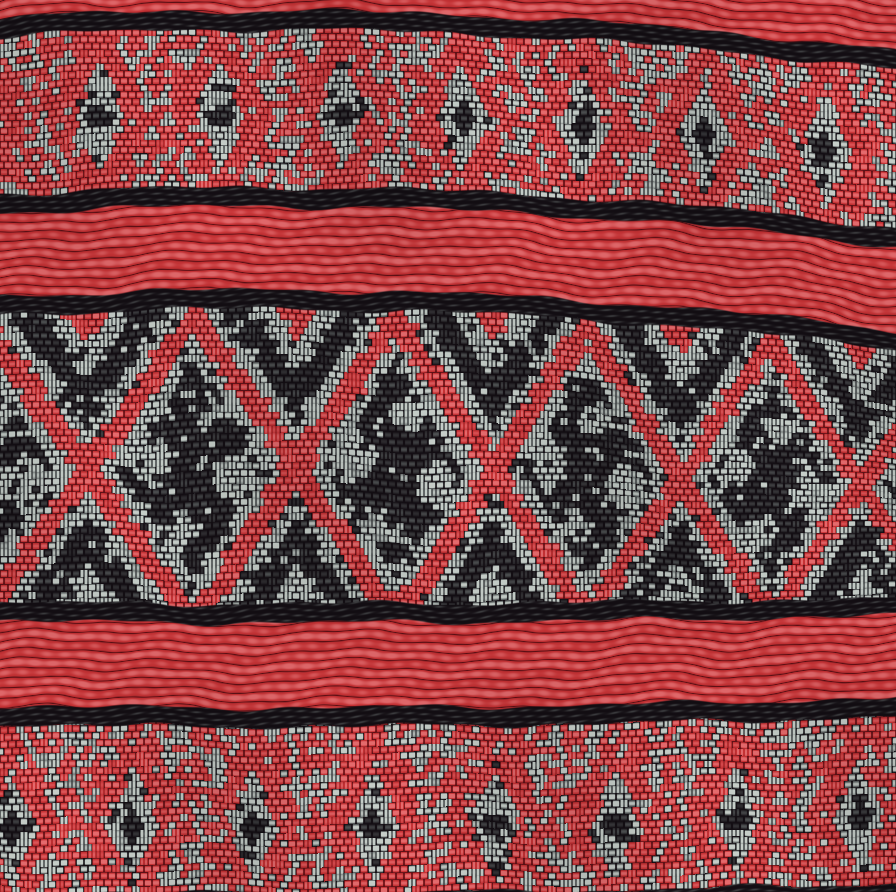
Give the GLSL for this texture, as a Shadertoy shader.

```glsl
// Handwoven cloth: red ribbed stripes, dark cords, rows of small lozenges and a wide diamond lattice.
#define WARP 112.0         // pattern cells across
#define WEFT 128.0         // pattern cells down
#define RIBS 96.0          // stripe threads down
#define CORD 0.0105        // half width of dark cords
#define SMALL_PITCH 0.1350 // spacing of small lozenges
#define BIG_PITCH 0.239    // spacing of big diamonds
#define BIG_HEIGHT 0.168   // half height of big diamonds
#define SQUEEZE 0.126      // crowding of diamonds to the right
#define WEAR 0.10          // share of stray threads

const float PI = 3.14159;
const vec3 DARK = vec3(0.07, 0.05, 0.07);
const vec3 GREY = vec3(0.36, 0.38, 0.38);
const vec3 LIGHT = vec3(0.74, 0.77, 0.75);
const vec3 MAROON = vec3(0.35, 0.06, 0.08);
const vec3 RED = vec3(0.75, 0.19, 0.20);
const vec3 PINK = vec3(0.86, 0.40, 0.41);

// Yarn kinds
const int INK = 0;
const int PALE = 1;
const int SCARLET = 2;

float hash(vec2 p) {
    return fract(sin(dot(p, vec2(127.1, 311.7))) * 43758.5);
}

vec3 ramp(vec3 low, vec3 mid, vec3 high, float t) {
    return mix(mix(low, mid, smoothstep(0.0, 0.5, t)), high, smoothstep(0.5, 1.0, t));
}

vec3 yarnColor(int yarn, float lit) {
    if (yarn == SCARLET) return ramp(MAROON, RED, PINK, lit);
    if (yarn == PALE) return ramp(DARK, GREY, LIGHT, lit * 1.2);
    return mix(DARK, GREY, 0.6 * lit * lit);
}

// Lozenge with a dark eye, red surround and speckled gaps; p.x in -0.5..0.5
int smallMotif(vec2 p, float r) {
    p = abs(p);
    float d = p.x / 0.21 + p.y / 0.72 + (r - 0.5) * 0.2;
    if (p.x / 0.12 + p.y / 0.20 < 1.0) return INK;
    if (d < 1.0) return r < WEAR ? INK : PALE;
    if (d < 1.95) return r < WEAR ? PALE : SCARLET;
    return r < 0.5 ? PALE : SCARLET;
}

// Red lattice with pale outlines, hooked diamonds and nested triangles
int bigMotif(vec2 p, float r) {
    float e = 1.0 - abs(p.x) - abs(p.y) + (r - 0.5) * 0.07;
    if (abs(e) < 0.125) return SCARLET;
    if (abs(e) < 0.30) return r < WEAR ? INK : PALE;
    bool pale = false;
    if (e > 0.0) {
        for (float s = -1.0; s < 2.0; s += 2.0) {
            vec2 a = abs(s * p - vec2(0.42, 0.08)) / vec2(0.28, 0.20);
            vec2 b = abs(s * p - vec2(0.12, -0.37)) / vec2(0.22, 0.14);
            pale = pale || min(a.x + a.y, b.x + b.y) < 1.0;
        }
    } else {
        if (e < -0.84 && p.y < 0.0) return SCARLET;
        pale = e < -0.60;
    }
    if (r > 1.0 - WEAR) pale = !pale;
    return pale ? PALE : INK;
}

// Choose the yarn of one cell from its cloth position
int patternYarn(vec2 c, float r) {
    if (c.y > 0.34 && c.y < 0.69) {
        float u = c.x - 0.098;
        float k = u / BIG_PITCH * (1.0 + SQUEEZE * u);
        return bigMotif(vec2(2.0 * fract(k) - 1.0, (c.y - 0.529) / BIG_HEIGHT), r);
    }
    bool upper = c.y < 0.5;
    float k = (c.x - (upper ? 0.111 : 0.013)) / SMALL_PITCH;
    return smallMotif(vec2(fract(k + 0.5) - 0.5, (c.y - (upper ? 0.137 : 0.925)) / 0.092), r);
}

// Brick-laid floats, some turned into upright comb threads
vec3 patternWeave(vec2 cloth) {
    vec2 g = cloth * vec2(WARP, WEFT);
    float shift = 0.5 * mod(floor(g.y), 2.0);
    g.x += shift;
    vec2 id = floor(g), f = fract(g);
    float r = hash(id);
    int yarn = patternYarn((id + 0.5 - vec2(shift, 0.0)) / vec2(WARP, WEFT), r);
    float weft = pow(sin(PI * f.y), 0.7) * smoothstep(0.0, 0.22, f.x) * smoothstep(1.0, 0.78, f.x);
    float comb = pow(abs(sin(2.0 * PI * f.x)), 0.8) * (0.75 + 0.25 * sin(PI * f.y));
    float turned = yarn == PALE ? 0.45 : 0.12;
    float lit = hash(id + 17.0) < turned ? comb : weft;
    return yarnColor(yarn, lit * (0.75 + 0.4 * hash(id + 5.0)));
}

vec3 ribbedStripe(vec2 cloth) {
    float y = cloth.y * RIBS + 0.22 * sin(cloth.x * 37.0) + 0.12 * sin(cloth.x * 83.0 + cloth.y * 60.0);
    float row = floor(y);
    float lit = pow(abs(sin(PI * y)), 0.65);
    lit *= 0.83 + 0.12 * sin(cloth.x * 23.0 + row * 2.4) + 0.10 * sin(cloth.x * 310.0 + row * 4.1);
    return yarnColor(SCARLET, lit);
}

vec3 twistedCord(vec2 cloth) {
    float strand = 0.5 + 0.5 * sin(cloth.y * 950.0 + 1.5 * sin(cloth.x * 47.0));
    float twist = 0.5 + 0.5 * sin(cloth.x * 330.0 + cloth.y * 700.0);
    return yarnColor(INK, strand * (0.35 + 0.6 * twist));
}

void mainImage(out vec4 fragColor, in vec2 fragCoord) {
    vec2 uv = fragCoord / iResolution.xy;
    vec2 cloth = vec2(uv.x, 1.0 - uv.y);
    // Sag of the cloth, strongest at the top, with small ripples
    float sag = cloth.x * (0.09 * cloth.x - 0.052);
    cloth.y -= sag * (1.0 - 1.25 * smoothstep(0.36, 0.75, cloth.y));
    cloth.y -= 0.0022 * sin(cloth.x * 21.0 + uv.y * 9.0) + 0.0012 * sin(cloth.x * 43.0 + uv.y * 15.0);
    // Cords divide the cloth into alternating stripes and patterned bands
    float cords[6] = float[6](0.030, 0.228, 0.343, 0.686, 0.802, 1.010);
    float nearest = 1.0, band = 0.0;
    for (int i = 0; i < 6; i++) {
        nearest = min(nearest, abs(cloth.y - cords[i]));
        band += step(cords[i], cloth.y);
    }
    vec3 color = mod(band, 2.0) < 0.5 ? ribbedStripe(cloth) : patternWeave(cloth);
    float edge = CORD + 0.0012 * sin(cloth.x * 71.0 + band);
    float soft = max(0.0012, 0.7 / iResolution.y);
    color = mix(twistedCord(cloth), color, smoothstep(edge - soft, edge + soft, nearest));
    // Soft folds
    color *= 1.0 + 0.05 * sin(uv.x * 17.0 + uv.y * 5.0) * sin(uv.y * 8.0 + 1.0);
    fragColor = vec4(color, 1.0);
}
```
